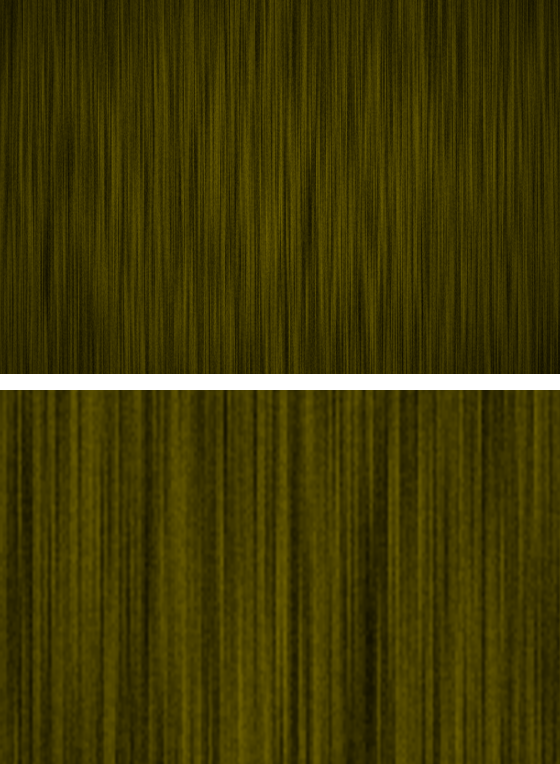
Top, the full canvas; bottom, a detail of the centre.
A WebGL 1 fragment shader for this texture:

```glsl
precision highp float;
// Dark olive brushed surface: fine vertical streaks, faint grain and a soft vignette.

uniform vec2 u_resolution;

#define BASE_COLOR vec3(0.230, 0.2025, 0.0)
#define FINE_DENSITY 300.0
#define FINE_CONTRAST 0.81
#define BROAD_FALLOFF 0.49
#define STREAK_ROWS 5.5
#define GRAIN_DENSITY vec2(340.0, 240.0)
#define GRAIN_CONTRAST 0.27
#define CENTER_LIGHT 1.14
#define VIGNETTE 0.27

// Sine-free hash to 0..1
float hash(vec2 p) {
  vec3 q = fract(vec3(p.xyx) * 0.1031);
  q += dot(q, q.yzx + 33.33);
  return fract((q.x + q.y) * q.z);
}

// Brightness along one column, shifted so that streak ends do not line up
float column(float id, float y, float seed) {
  y += 7.0 * hash(vec2(id, seed + 91.0));
  float row = floor(y);
  float blend = smoothstep(0.0, 1.0, y - row);
  vec2 cell = vec2(id, row + seed);
  return mix(hash(cell), hash(cell + vec2(0.0, 1.0)), blend);
}

// Neighbouring columns blended across, centred on zero
float streaks(vec2 p, float seed) {
  float id = floor(p.x);
  float blend = smoothstep(0.0, 1.0, p.x - id);
  return mix(column(id, p.y, seed), column(id + 1.0, p.y, seed), blend) - 0.5;
}

void main() {
  vec2 uv = gl_FragCoord.xy / u_resolution;
  vec2 p = gl_FragCoord.xy / u_resolution.y;

  // Streak layers from hair-thin to broad
  float tone = 0.0;
  float density = FINE_DENSITY;
  float rows = STREAK_ROWS;
  float weight = FINE_CONTRAST;
  for (int i = 0; i < 4; i++) {
    float seed = 17.0 + 40.0 * float(i);
    tone += weight * streaks(p * vec2(density, rows) + seed, seed);
    density *= 0.52;
    rows *= 0.85;
    weight *= BROAD_FALLOFF;
  }

  // Faint grain on top
  tone += GRAIN_CONTRAST * streaks(p * GRAIN_DENSITY, 311.0);

  // Light centre, darker sides and corners
  vec2 d = (uv - 0.5) * vec2(2.0, 1.8);
  float light = CENTER_LIGHT - VIGNETTE * dot(d, d);

  vec3 color = BASE_COLOR * light * max(1.0 + tone, 0.15);
  gl_FragColor = vec4(color, 1.0);
}
```
